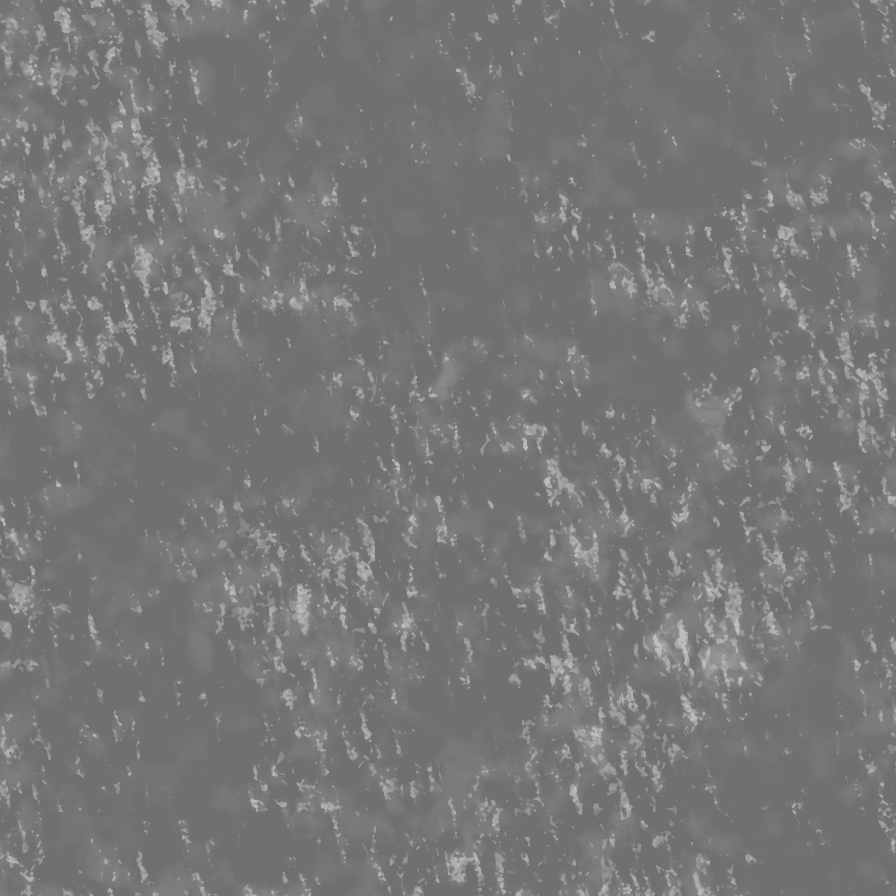
A Shadertoy shader for this texture:

```glsl
const float BASE_GREY = 0.438;
const float CLOUD_GAIN = 0.06;        // soft dusty mottling
const float HALO_GAIN = 0.06;         // blurred rim around flakes
const float FLAKE_GAIN = 0.25;        // crisp pale streaks
const float CHIP_GAIN = 0.17;         // small scattered chips
const float SMEAR_GAIN = 0.15;        // rare large scuffs
const float LEAN = 0.2;               // sideways drift of the streaks
const vec2 STREAK_FREQ = vec2(128.0, 50.0);
const vec2 CHIP_FREQ = vec2(165.0, 105.0);
const float GRAIN_FREQ = 290.0;
const float PATCH_FREQ = 5.0;
const int SMEAR_COUNT = 4;
const mat2 OCTAVE_TURN = mat2(0.8, 0.6, -0.6, 0.8);

float hash(vec2 p) {
    return fract(sin(dot(p, vec2(127.1, 311.7))) * 43758.5453);
}

float noise(vec2 p) {
    vec2 cell = floor(p);
    vec2 f = fract(p);
    f = f * f * (3.0 - 2.0 * f);
    float low = mix(hash(cell), hash(cell + vec2(1.0, 0.0)), f.x);
    float high = mix(hash(cell + vec2(0.0, 1.0)), hash(cell + vec2(1.0)), f.x);
    return mix(low, high, f.y);
}

float fbm(vec2 p) {
    float sum = 0.0;
    float weight = 0.533;
    for (int i = 0; i < 4; i++) {
        sum += weight * noise(p);
        p = OCTAVE_TURN * p * 2.03 + 17.3;
        weight *= 0.5;
    }
    return sum;
}

vec2 warp(vec2 p, float freq) {
    return vec2(noise(p * freq + 3.7), noise(p * freq + 41.2)) - 0.5;
}

// Ragged scuffs with a fibrous interior
float smears(vec2 p) {
    vec2 bent = p + 0.035 * warp(p, 22.0) + 0.02 * warp(p, 60.0);
    float fibre = fbm(vec2(bent.x * 75.0, bent.y * 50.0));
    float sum = 0.0;
    for (int i = 0; i < SMEAR_COUNT; i++) {
        float id = float(i);
        vec2 centre = 0.12 + 0.76 * vec2(hash(vec2(id, 12.3)), hash(vec2(id, 28.9)));
        vec2 size = mix(vec2(0.02, 0.035), vec2(0.03, 0.05), hash(vec2(id, 5.1)));
        float dist = length((bent - centre) / size);
        float strength = mix(0.4, 1.0, hash(vec2(id, 6.7)));
        sum += strength * (1.0 - smoothstep(0.4, 1.3, dist));
    }
    return min(sum, 1.0) * smoothstep(0.2, 0.7, fibre);
}

void mainImage(out vec4 fragColor, in vec2 fragCoord) {
    vec2 uv = fragCoord / iResolution.y;
    vec2 leaned = vec2(uv.x + LEAN * uv.y, uv.y);

    // Broad areas where the wear gathers
    float density = smoothstep(0.28, 0.6, fbm(uv * PATCH_FREQ + 9.4));

    // Soft mottling
    float cloud = smoothstep(0.42, 0.78, fbm(uv * 36.0 + 60.0));
    cloud *= 0.35 + 0.65 * density;

    // Leaning streaks, broken up by fine grain
    vec2 q = leaned + 0.005 * warp(uv, 90.0);
    float streak = noise(q * STREAK_FREQ + 5.0);
    float grain = noise(OCTAVE_TURN * uv * GRAIN_FREQ);
    float threshold = mix(0.98, 0.72, density);
    float ragged = streak + 0.6 * (grain - 0.5);
    float flake = smoothstep(threshold, threshold + 0.14, ragged);
    float halo = smoothstep(threshold - 0.2, threshold + 0.2, streak);
    float pits = mix(0.3, 1.0, noise(uv * 340.0 + 21.0));
    float tone = mix(0.5, 1.1, noise(leaned * vec2(85.0, 50.0) + 80.0));

    // Small bent chips between the streaks
    vec2 r = leaned + 0.012 * warp(uv, 75.0);
    float chipNoise = noise(r * CHIP_FREQ + 130.0) + 0.3 * (grain - 0.5);
    float chip = smoothstep(threshold + 0.04, threshold + 0.2, chipNoise);
    chip *= mix(0.4, 1.0, noise(uv * 110.0 + 50.0));

    float grey = BASE_GREY + CLOUD_GAIN * cloud + HALO_GAIN * halo;
    grey += max(FLAKE_GAIN * flake * pits * tone, CHIP_GAIN * chip);
    grey += SMEAR_GAIN * smears(uv);
    fragColor = vec4(vec3(min(grey, 0.74)), 1.0);
}
```
